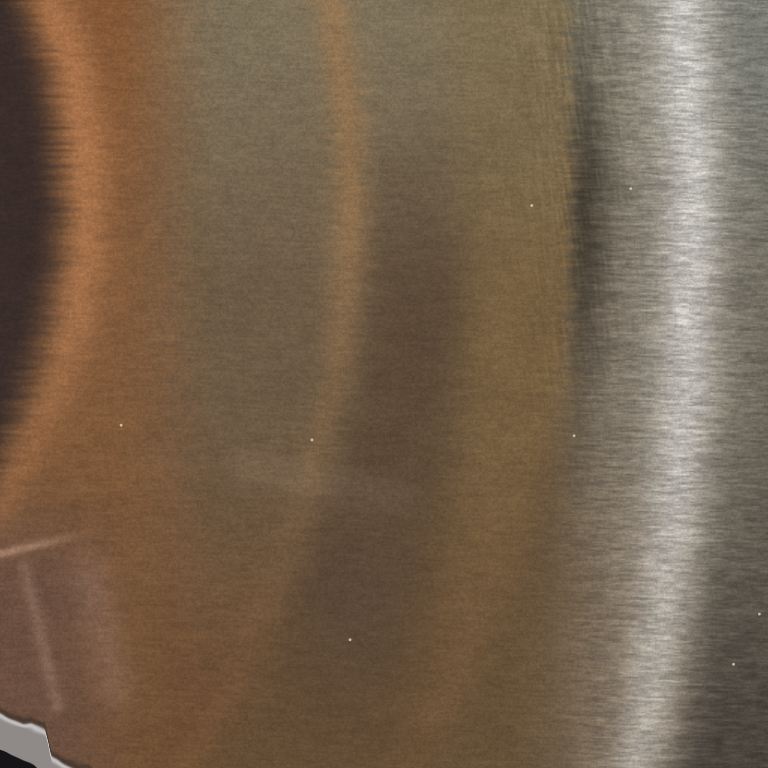
A Shadertoy shader for this texture:

```glsl
float hash(vec2 p) {
    vec3 q = fract(p.xyx * vec3(0.1031, 0.1030, 0.0973));
    q += dot(q, q.yzx + 33.33);
    return fract((q.x + q.y) * q.z);
}

float noise(vec2 p) {
    vec2 cell = floor(p), f = fract(p);
    f = f * f * (3.0 - 2.0 * f);
    return mix(mix(hash(cell), hash(cell + vec2(1, 0)), f.x),
               mix(hash(cell + vec2(0, 1)), hash(cell + vec2(1, 1)), f.x), f.y);
}

// Horizontal position of a bowed vertical line at a given depth
float bow(float depth, float apex, float bend, float middle) {
    float d = depth - middle;
    return apex - bend * d * d;
}

float bell(float d, float width) {
    return exp(-d * d / (width * width));
}

float segmentDistance(vec2 p, vec2 a, vec2 b) {
    vec2 ab = b - a;
    return length(p - a - ab * clamp(dot(p - a, ab) / dot(ab, ab), 0.0, 1.0));
}

vec3 ramp(float depth, vec3 top, vec3 middle, vec3 bottom) {
    vec3 upper = mix(top, middle, smoothstep(0.0, 0.45, depth));
    return mix(upper, bottom, smoothstep(0.45, 1.0, depth));
}

// Warm copper, bronze and gold bands, from left to right
vec3 warmBands(float x, float depth) {
    float copperLine = x - bow(depth, 0.115, 0.71, 0.26);
    float bronzeLine = x - bow(depth, 0.456, 0.384, 0.26);
    float goldLine = x - bow(depth, 0.605, 0.20, 0.35);
    float goldEnd = x - bow(depth, 0.742, 0.384, 0.30);

    vec3 col = ramp(depth, vec3(0.52, 0.35, 0.22), vec3(0.50, 0.35, 0.23), vec3(0.45, 0.32, 0.21));
    vec3 olive = ramp(depth, vec3(0.49, 0.44, 0.35), vec3(0.42, 0.35, 0.27), vec3(0.42, 0.30, 0.20));
    vec3 brown = ramp(depth, vec3(0.49, 0.44, 0.35), vec3(0.36, 0.29, 0.22), vec3(0.39, 0.30, 0.21));
    vec3 gold = ramp(depth, vec3(0.49, 0.43, 0.32), vec3(0.46, 0.37, 0.25), vec3(0.42, 0.32, 0.22));
    col = mix(col, olive, smoothstep(0.14, 0.30, x));
    col = mix(col, brown, smoothstep(-0.02, 0.07, bronzeLine));
    col = mix(col, vec3(0.34, 0.27, 0.22), 0.6 * bell(x - 0.46, 0.08) * bell(depth - 0.78, 0.13));
    col = mix(col, gold, smoothstep(-0.045, 0.045, goldLine));
    float lowerEnd = smoothstep(-0.03, 0.04, goldEnd) * smoothstep(0.4, 0.6, depth);
    col = mix(col, vec3(0.39, 0.31, 0.22), 0.8 * lowerEnd);

    // Plum corner, dark hollow and the two warm ridges
    float plum = smoothstep(0.60, 0.76, depth) * (1.0 - smoothstep(0.06, 0.20, x));
    col = mix(col, vec3(0.42, 0.31, 0.25), plum);
    float hollow = 1.0 - smoothstep(-0.075, 0.002, copperLine);
    col = mix(col, vec3(0.23, 0.18, 0.165), hollow * (1.0 - smoothstep(0.62, 0.72, depth)));
    float copperGlow = bell(copperLine, 0.029) * (1.0 - smoothstep(0.3, 0.72, depth) * 0.75);
    col = mix(col, vec3(0.69, 0.47, 0.31), 0.75 * copperGlow);
    float bronzeGlow = bell(bronzeLine, 0.025) * mix(0.7, 0.12, smoothstep(0.2, 0.75, depth));
    return mix(col, vec3(0.60, 0.46, 0.31), bronzeGlow);
}

// Steel side with its dark lip and broad highlight
vec3 addSteel(vec3 col, float x, float depth) {
    float lip = x - bow(depth, 0.748, 0.06, 0.30);
    float shine = x - bow(depth, 0.902, 0.135, 0.28);
    float soft = mix(0.014, 0.065, smoothstep(0.25, 0.8, depth));
    vec3 steel = ramp(depth, vec3(0.48, 0.46, 0.40), vec3(0.45, 0.41, 0.35), vec3(0.42, 0.35, 0.27));
    vec3 shade = ramp(depth, vec3(0.47, 0.47, 0.44), vec3(0.43, 0.41, 0.36), vec3(0.30, 0.27, 0.24));
    col = mix(col, steel, smoothstep(-soft, soft, lip));
    float lipShade = bell(lip - 0.014, 0.034) * bell(depth - 0.29, 0.22);
    col = mix(col, vec3(0.22, 0.19, 0.15), 0.8 * smoothstep(-0.022, 0.012, lip) * lipShade);
    col = mix(col, shade, smoothstep(0.0, 0.085, shine));
    float glow = 0.70 * bell(shine, 0.040) + 0.25 * bell(shine + 0.03, 0.08);
    return mix(col, vec3(0.78, 0.77, 0.75), glow * mix(1.0, 0.72, smoothstep(0.3, 1.0, depth)));
}

vec3 addReflections(vec3 col, vec2 p) {
    float sweep = bell(segmentDistance(p, vec2(0.32, 0.61), vec2(0.52, 0.645)), 0.024);
    float crease = bell(segmentDistance(p, vec2(0.0, 0.722), vec2(0.14, 0.687)), 0.006);
    float thin = bell(segmentDistance(p, vec2(0.032, 0.74), vec2(0.075, 0.92)), 0.009);
    float wide = bell(segmentDistance(p, vec2(0.117, 0.75), vec2(0.15, 0.90)), 0.026);
    crease *= 1.0 - smoothstep(0.01, 0.15, p.x);
    return col + vec3(0.035) * sweep + vec3(0.17, 0.15, 0.13) * crease
               + vec3(0.08, 0.075, 0.07) * thin + vec3(0.05, 0.05, 0.06) * wide;
}

// Chipped pale rim over a black gap
vec3 addChip(vec3 col, vec2 p, float aa) {
    float wobble = 0.008 * (noise(p * 70.0) - 0.5);
    float rim = p.y - (0.927 + 0.43 * p.x + 0.03 * smoothstep(0.058, 0.068, p.x)) + wobble;
    float gap = p.y - (0.974 + 0.55 * p.x) + wobble;
    col = mix(col, vec3(0.20, 0.17, 0.15), 0.6 * bell(rim + 0.004, 0.004));
    col = mix(col, vec3(0.56, 0.54, 0.53), smoothstep(-aa, aa, rim));
    col = mix(col, vec3(0.85), 0.7 * bell(rim - 0.003, 0.003));
    return mix(col, vec3(0.09, 0.08, 0.09), smoothstep(-aa, aa, gap));
}

void mainImage(out vec4 fragColor, in vec2 fragCoord) {
    vec2 p = fragCoord / iResolution.xy;
    p.y = 1.0 - p.y;
    float aa = 1.0 / iResolution.y;
    // Ragged brushing shifts the bands slightly from row to row
    float ragged = (noise(vec2(p.x * 12.0, p.y * 240.0)) - 0.5) * 0.014;
    vec3 col = addSteel(warmBands(p.x + ragged, p.y), p.x + ragged, p.y);
    col = addReflections(col, p);

    // Short brushed strokes, steep scratches, mottling and fine grain
    float steelSide = smoothstep(0.70, 0.80, p.x);
    float strokes = noise(vec2(p.x * 45.0, (p.y - 0.03 * p.x) * 330.0)) - 0.5;
    strokes += 0.8 * (noise(vec2(p.x * 110.0 + 9.0, p.y * 500.0)) - 0.5);
    float scratches = noise(vec2((p.x - 0.15 * p.y) * 300.0, p.y * 35.0)) - 0.5;
    scratches *= bell(p.x - 0.75, 0.07) * (1.0 - smoothstep(0.4, 0.65, p.y));
    float mottle = noise(p * vec2(14.0, 24.0)) + noise(p * vec2(50.0, 75.0)) - 1.0;
    float grain = noise(p * 512.0) + 0.6 * noise(p * 240.0 + 7.0) - 0.8;
    col *= 1.0 + strokes * mix(0.065, 0.20, steelSide) + 0.16 * scratches;
    col *= 1.0 + 0.04 * mottle + 0.12 * grain;

    // Bright dust specks
    for (int i = 0; i < 8; i++) {
        float seed = float(i) + 1.0;
        vec2 speck = vec2(hash(vec2(seed, 17.0)), hash(vec2(seed, 53.0)));
        float dust = 1.0 - smoothstep(0.0008, 0.0015 + aa, length(p - speck));
        col = mix(col, vec3(0.90, 0.84, 0.72), 0.8 * dust);
    }
    fragColor = vec4(clamp(addChip(col, p, aa), 0.0, 1.0), 1.0);
}
```
